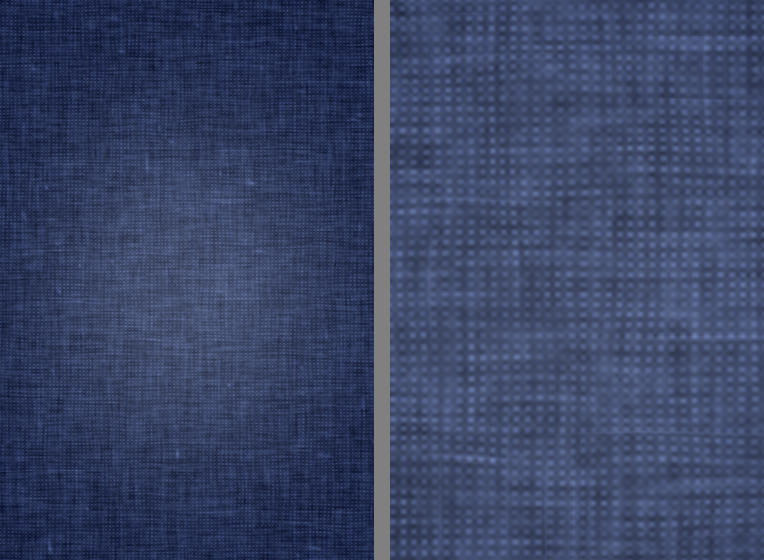
Left, the full canvas; right, a detail of the centre.
Write a WebGL 2 fragment shader that draws this texture.

```glsl
#version 300 es
precision highp float;
// Navy linen cloth with a soft grey-blue glow near the middle.
// Rows and columns of thread ridges cross in a fine weave, roughened by
// noise stretched along the threads, with slubs and a radial tint on top.

#define THREADS vec2(296.0, 326.0)        // threads per canvas height
#define EDGE_COLOR vec3(0.110, 0.152, 0.290)
#define GLOW_COLOR vec3(0.280, 0.325, 0.455)
#define FIBER_TINT vec3(0.052, 0.063, 0.086)
#define GLOW_CENTER vec2(0.5, 0.47)       // fraction of the canvas
#define GLOW_RADIUS vec2(0.285, 0.325)    // in canvas heights
#define WEAVE_DEPTH 0.5
#define RIDGE_DEPTH vec2(0.30, 0.38)      // warp, weft
#define WOBBLE 1.3                        // thread drift, in threads
#define SLUB_CELLS 24.0                   // slub cells per canvas height
#define SLUB_SHARE 0.27
#define SLUB_GAIN 2.4

uniform vec2 u_resolution;
out vec4 fragColor;

// Integer hash giving two values from 0 to 1.
vec2 hash2(ivec2 cell, uint seed) {
    uvec2 v = uvec2(cell) * 1664525u + 1013904223u + seed * 747796u;
    v.x += v.y * 1664525u;
    v.y += v.x * 1664525u;
    v ^= v >> 16u;
    v.x += v.y * 1664525u;
    v.y += v.x * 1664525u;
    v ^= v >> 16u;
    return vec2(v & 65535u) / 65535.0;
}

float valueNoise(vec2 p, uint seed) {
    ivec2 i = ivec2(floor(p));
    vec2 f = fract(p);
    f = f * f * (3.0 - 2.0 * f);
    float a = hash2(i, seed).x;
    float b = hash2(i + ivec2(1, 0), seed).x;
    float c = hash2(i + ivec2(0, 1), seed).x;
    float d = hash2(i + ivec2(1, 1), seed).x;
    return mix(mix(a, b, f.x), mix(c, d, f.x), f.y);
}

// Short thickened fibres, lying along the weft or the warp.
float slubs(vec2 p) {
    vec2 g = p * SLUB_CELLS;
    ivec2 home = ivec2(floor(g));
    float sum = 0.0;
    for (int y = -1; y <= 1; y++) {
        for (int x = -1; x <= 1; x++) {
            ivec2 cell = home + ivec2(x, y);
            vec2 place = hash2(cell, 11u);
            vec2 kind = hash2(cell, 12u);
            vec2 form = hash2(cell, 13u);
            if (kind.x > SLUB_SHARE) continue;
            vec2 d = g - vec2(cell) - place;
            if (kind.y > 0.62) d = d.yx;
            d.y += d.x * (form.y - 0.5) * 0.4;
            float halfLength = mix(0.07, 0.42, form.x * form.x * form.x);
            float halfWidth = mix(0.05, 0.08, form.y);
            vec2 s = d / vec2(halfLength, halfWidth);
            sum += exp(-dot(s, s)) * mix(0.25, 1.0, form.y * form.y);
        }
    }
    return sum;
}

void main() {
    vec2 uv = gl_FragCoord.xy / u_resolution;
    vec2 p = gl_FragCoord.xy / u_resolution.y;

    // Thread coordinates with a slow drift
    vec2 drift = vec2(valueNoise(p * vec2(40.0, 16.0), 1u),
                      valueNoise(p * vec2(16.0, 40.0), 2u)) - 0.5;
    vec2 q = p * THREADS + drift * WOBBLE;

    // Crossing ridges and raised crossings, uneven in strength
    vec2 wave = cos(3.14159 * q);
    float evenness = mix(0.5, 1.5, valueNoise(q * 0.25, 3u));
    float weave = WEAVE_DEPTH * wave.x * wave.y + dot(RIDGE_DEPTH, wave);
    float tone = evenness * weave;

    // Uneven yarn along both directions, and fine grain
    float weft = valueNoise(q * vec2(0.10, 0.75), 4u);
    float warp = valueNoise(q * vec2(0.75, 0.08), 5u);
    tone += 1.1 * (weft - 0.5) + 0.95 * (warp - 0.5);
    tone += 0.85 * (valueNoise(q * 0.65, 6u) - 0.5);
    tone += 0.3 * (valueNoise(p * vec2(16.0, 24.0), 7u) - 0.5);

    // Rare long bright threads, and slubs
    float longWeft = valueNoise(q * vec2(0.025, 0.6), 8u);
    float longWarp = valueNoise(q * vec2(0.6, 0.025), 9u);
    tone += 0.8 * smoothstep(0.85, 1.0, longWeft);
    tone += 0.5 * smoothstep(0.86, 1.0, longWarp);
    tone += SLUB_GAIN * slubs(p);

    // Radial glow, slightly flat on top
    vec2 aspect = vec2(u_resolution.x / u_resolution.y, 1.0);
    vec2 r = (uv - GLOW_CENTER) * aspect / GLOW_RADIUS;
    float glow = exp(-pow(dot(r, r), 1.15));
    vec3 color = mix(EDGE_COLOR, GLOW_COLOR, glow);

    color += FIBER_TINT * tone;
    fragColor = vec4(clamp(color, 0.0, 1.0), 1.0);
}
```
